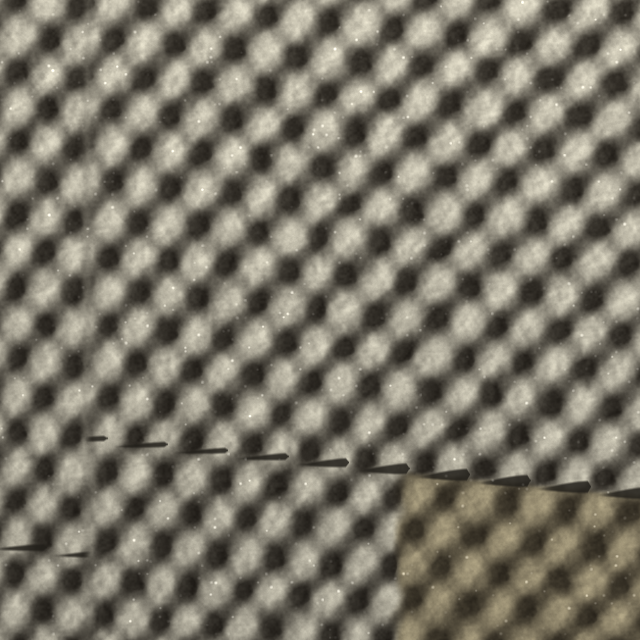
This texture is drawn by a Shadertoy shader. Its source:

```glsl
float hash(vec2 p) {
    vec3 q = fract(p.xyx * vec3(0.1031, 0.1030, 0.0973));
    q += dot(q, q.yzx + 33.33);
    return fract((q.x + q.y) * q.z);
}

float noise(vec2 p) {
    vec2 i = floor(p), f = fract(p);
    f = f * f * (3.0 - 2.0 * f);
    return mix(mix(hash(i), hash(i + vec2(1, 0)), f.x),
               mix(hash(i + vec2(0, 1)), hash(i + vec2(1, 1)), f.x), f.y);
}

float fbm(vec2 p) {
    float sum = 0.0, amp = 0.5;
    for (int i = 0; i < 4; i++) {
        sum += amp * noise(p);
        p = p * 2.03 + 17.1;
        amp *= 0.5;
    }
    return sum;
}

// Egg-crate height in canvas units
float height(vec2 cell) {
    vec2 wave = cos(6.28318 * cell);
    return 0.0158 * wave.x * wave.y;
}

// Low light from the upper left: facing term plus cast shadow
float lighting(vec2 cell) {
    const float rise = 0.75;
    vec2 toLight = vec2(-0.94, 0.34) / vec2(0.094, 0.112);
    float h = height(cell);
    float along = (height(cell + toLight * 0.002) - h) / 0.002;
    float across = (height(cell + vec2(0.34, 0.94) / vec2(0.094, 0.112) * 0.002) - h) / 0.002;
    float facing = (rise - along) / (1.25 * sqrt(1.0 + along * along + across * across));

    float blocked = 0.0;
    for (int i = 1; i <= 14; i++) {
        float s = 0.0045 * float(i);
        blocked = max(blocked, height(cell + toLight * s) - h - rise * s);
    }
    float shadow = smoothstep(0.0, 0.0035, blocked);
    float ambient = 0.11 + 5.0 * h;
    return ambient + 0.86 * max(facing, 0.0) * (1.0 - 0.88 * shadow);
}

// Row of dark wedges, each widening and rising to the right
float tear(vec2 p, float lineY, float width, float px) {
    float t = fract((p.x - 0.168) / 0.0945);
    float thickness = width * smoothstep(0.0, 0.9, t) * smoothstep(1.0, 0.93, t);
    float d = abs(p.y - lineY - 0.014 * (t - 0.5)) - thickness;
    return smoothstep(px + 0.002, -px, d) * smoothstep(0.05, 0.4, t);
}

// Sparse bright mineral specks
float specks(vec2 p, float px) {
    vec2 g = p * 150.0, id = floor(g);
    vec2 center = 0.35 + 0.3 * vec2(hash(id + 3.7), hash(id + 9.2));
    float radius = 0.2 + 0.2 * hash(id + 21.0);
    float dotMask = smoothstep(radius + 150.0 * px, 0.0, length(fract(g) - center));
    return dotMask * smoothstep(0.96, 1.0, hash(id));
}

void mainImage(out vec4 fragColor, in vec2 fragCoord) {
    vec2 p = fragCoord / iResolution.xy;
    float px = 1.0 / iResolution.y;

    // Panels on either side of the seams
    float tearY = 0.325 - 0.1 * p.x;
    float below = smoothstep(0.006, -0.006, p.y - tearY);
    float leftPanel = smoothstep(0.145, 0.129, p.x);
    float corner = below * smoothstep(0.61, 0.635, p.x + 0.02 * (noise(p * 30.0) - 0.5));

    // Slightly fanned, tilted lattice with uneven moulding
    vec2 cell = vec2(11.9 * p.x - 0.65 * p.x * p.x - 1.1 * p.x * p.y - 0.15,
                     8.9 * (p.y + 0.09 * p.x));
    cell += 0.09 * (vec2(noise(p * 17.0), noise(p * 17.0 + 40.0)) - 0.5);
    cell += 0.06 * (vec2(fbm(p * 50.0), fbm(p * 50.0 + 70.0)) - 0.47);
    cell += vec2(0.12, 0.07) * leftPanel + vec2(0.1, -0.06) * corner;

    // Relief, softened along the upright seam and in the worn corner
    float tone = lighting(cell);
    float seam = exp(-pow((p.x - 0.137) / 0.009, 2.0)) * (1.0 - below);
    tone = mix(tone, 0.55, 0.4 * seam + 0.2 * corner);

    // Rough stone grain, lit from the same side
    vec2 q = p * 75.0;
    float grain = fbm(q) - fbm(q + vec2(-0.55, 0.25));
    tone += (0.3 * grain + 0.16 * (fbm(p * 28.0) - 0.47)) * (0.3 + tone);
    tone += 0.06 * (noise(p * 250.0) - 0.5);
    vec3 color = mix(vec3(0.125, 0.11, 0.09), vec3(0.83, 0.81, 0.735), clamp(tone, 0.0, 1.1));

    // Broad light falloff and the browner corner panel
    color *= 0.87 + 0.14 * p.y + 0.05 * p.x * p.y;
    color *= mix(vec3(1.0), vec3(0.93, 0.89, 0.79), corner);

    // Torn edges
    float mainTear = tear(p, tearY, 0.003 + 0.005 * smoothstep(0.3, 0.75, p.x), px);
    float sideTear = tear(p, 0.146 - 0.11 * p.x, 0.004, px);
    float cut = mix(mainTear, sideTear, leftPanel);
    color = mix(color, vec3(0.13, 0.12, 0.10), 0.85 * cut);

    // Glinting grains
    color += 0.25 * specks(p, px) * (0.3 + tone);

    fragColor = vec4(clamp(color, 0.0, 1.0), 1.0);
}
```
